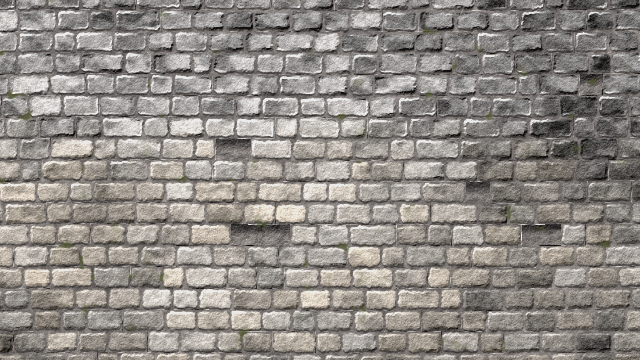
Give the GLSL for this texture, as a WebGL 2 fragment shader.

```glsl
#version 300 es
precision highp float;
// Weathered wall of rough grey stones in staggered courses of uneven widths.
// Rounded boxes with wobbling edges give the stones; a height field of bevels,
// split facets and noise is lit from above, then stained, and some stones fall out.

uniform vec2 u_resolution;
out vec4 fragColor;

const float COURSES = 16.8;        // courses per canvas height
const float COURSE_SHIFT = 0.65;   // part of a course cut off at the bottom
const float STONES = 10.9;         // stones per canvas height, along a course
const float WIDTH_JITTER = 0.46;
const float HALF_JOINT = 0.0038;
const float CORNER = 0.010;
const float BEVEL = 0.006;
const float LIGHT_STEP = 0.0016;
const float LIGHT_GAIN = 0.21;
const float LOSS_CHANCE = 0.006;
const vec3 WARM = vec3(1.045, 1.0, 0.935);
const vec3 COOL = vec3(1.0, 1.0, 1.005);
const vec3 MORTAR = vec3(0.43, 0.41, 0.40);
const vec3 MOSS = vec3(0.31, 0.34, 0.17);
const vec2 DAMAGE[4] = vec2[4](vec2(0.78, 0.37), vec2(1.39, 0.42),
                               vec2(1.66, 0.78), vec2(1.60, 0.30));

struct Stone { vec2 local; vec2 halfSize; vec2 center; vec2 id; };

float hash(vec2 p) {
    vec3 q = fract(vec3(p.xyx) * 0.1031);
    q += dot(q, q.yzx + 33.33);
    return fract((q.x + q.y) * q.z);
}

float noise(vec2 p) {
    vec2 i = floor(p), f = fract(p);
    f = f * f * (3.0 - 2.0 * f);
    return mix(mix(hash(i), hash(i + vec2(1, 0)), f.x),
               mix(hash(i + vec2(0, 1)), hash(i + vec2(1, 1)), f.x), f.y);
}

float fbm(vec2 p) {
    float sum = 0.0, amp = 0.516;
    for (int i = 0; i < 5; i++) {
        sum += amp * noise(p);
        p = mat2(1.6, 1.2, -1.2, 1.6) * p + 7.3;
        amp *= 0.5;
    }
    return sum;
}

// Left end of a stone, in stone widths along its course
float jointAt(float i, float row) {
    return i + WIDTH_JITTER * (hash(vec2(i + 40.0, row * 3.0 + 5.0)) - 0.5);
}

Stone findStone(vec2 p) {
    p.y += 0.005 * (noise(vec2(p.x * 5.0, 3.0)) - 0.5);
    float y = p.y * COURSES + COURSE_SHIFT;
    float row = floor(y);
    float shift = 0.5 * mod(row, 2.0) + 0.4 * hash(vec2(row, 9.0));
    float x = p.x * STONES + shift;
    float i = floor(x);
    if (x < jointAt(i, row)) i -= 1.0;
    else if (x >= jointAt(i + 1.0, row)) i += 1.0;
    float a = jointAt(i, row), b = jointAt(i + 1.0, row);
    vec2 center = vec2((0.5 * (a + b) - shift) / STONES, (row + 0.5 - COURSE_SHIFT) / COURSES);
    vec2 halfSize = 0.5 * vec2((b - a) / STONES, 1.0 / COURSES) - HALF_JOINT;
    halfSize.y -= 0.003 * hash(vec2(i, row) + 21.0);
    return Stone(p - center, halfSize, center, vec2(i + 50.0, row));
}

// Signed distance to the stone outline, negative inside
float outline(Stone s, vec2 p) {
    vec2 wobble = vec2(noise(p * 75.0), noise(p * 75.0 + 31.0)) - 0.5;
    vec2 q = abs(s.local + 0.005 * wobble) - s.halfSize + CORNER;
    return length(max(q, 0.0)) + min(max(q.x, q.y), 0.0) - CORNER
         + 0.003 * (noise(p * 190.0) - 0.5);
}

float isLost(Stone s) {
    float chance = LOSS_CHANCE;
    for (int i = 0; i < 4; i++) {
        vec2 d = s.center - DAMAGE[i];
        chance += 0.38 * exp(-dot(d, d) * 220.0);
    }
    return step(hash(s.id + 73.0), chance);
}

float height(vec2 p) {
    Stone s = findStone(p);
    float lost = isLost(s);
    float body = smoothstep(0.001, -0.008, outline(s, p)) * (1.0 - lost);
    // Two tilted planes meet in a crease, strongest in the upper courses
    float turn = 6.283 * hash(s.id + 4.0);
    vec2 tilt = vec2(cos(turn), sin(turn));
    float facet = min(dot(s.local, tilt), dot(s.local, -tilt.yx) + 0.004);
    float split = mix(0.12, 0.42, smoothstep(0.45, 0.7, p.y));
    float rough = 0.009 * fbm(p * 55.0 + s.id * 3.7) + 0.0016 * noise(p * 260.0);
    return body * (BEVEL + split * facet) + rough * (1.0 + 0.8 * lost);
}

void main() {
    vec2 p = gl_FragCoord.xy / u_resolution.y;
    float pixel = 1.0 / u_resolution.y;
    Stone s = findStone(p);
    float d = outline(s, p);
    float lost = isLost(s);
    float cover = smoothstep(pixel, -pixel, d) * (1.0 - lost);
    float slope = (height(p) - height(p + LIGHT_STEP * vec2(-0.4, 0.9))) / LIGHT_STEP;

    // Stone tone: own shade, broad weathering, soot and fine grain
    float tone = 0.65 + 0.20 * (hash(s.id) - 0.5) + 0.30 * (fbm(p * 3.0) - 0.5);
    tone += 0.09 * exp(-6.0 * dot(p - vec2(0.65, 0.42), p - vec2(0.65, 0.42)));
    tone -= 0.13 * smoothstep(0.95, 1.35, p.x) * smoothstep(0.25, 0.6, p.y);
    tone -= 0.06 * smoothstep(1.0, 1.7, p.x) + 0.05 * smoothstep(0.25, 0.0, p.y);
    float soot = fbm(p * vec2(13.0, 17.0) + s.id * 0.35);
    tone -= 0.22 * smoothstep(0.52, 0.70, soot) * mix(0.6, 1.1, smoothstep(0.4, 0.9, p.y));
    tone += 0.22 * (fbm(p * 90.0) - 0.5) + 0.07 * (hash(floor(p * 420.0)) - 0.5);
    float warmth = smoothstep(0.72, 0.50, p.y) * (0.25 + 0.75 * hash(s.id + 15.0));
    vec3 stone = tone * mix(COOL, WARM, warmth) * vec3(1.015, 1.0, 0.985);

    // Joints and holes, shaded by the stone above
    vec2 above = p + vec2(-0.001, 0.0055);
    float overhang = smoothstep(0.002, -0.003, outline(findStone(above), above));
    float hollow = lost * smoothstep(-0.3, 0.9, s.local.y / s.halfSize.y);
    vec3 joint = MORTAR * (0.75 + 0.6 * fbm(p * 70.0)) * (0.8 + 0.5 * fbm(p * 4.0));
    joint *= 1.0 - 0.42 * overhang * (1.0 - lost) - 0.55 * hollow;

    vec3 color = mix(joint, stone, cover) + LIGHT_GAIN * slope * mix(0.6, 1.0, cover);
    float moss = smoothstep(0.70, 0.80, fbm(p * 22.0 + 60.0)) * (1.0 - 0.7 * cover);
    color = mix(color, MOSS, 0.7 * moss);
    fragColor = vec4(clamp(color, 0.06, 0.92), 1.0);
}
```
